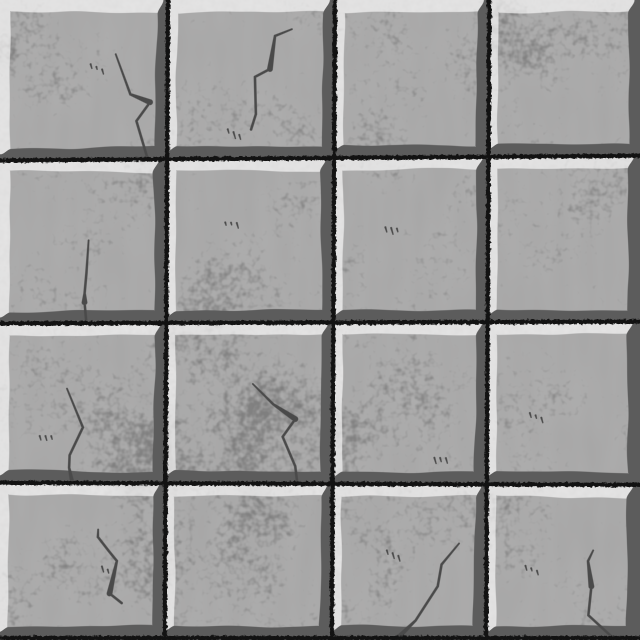
This texture is drawn by a Shadertoy shader. Its source:

```glsl
// Four by four grey stone tiles with bevelled edges, rough black joints, cracks and stains.

float hash(vec2 p) {
    vec3 q = fract(vec3(p.xyx) * 0.1031);
    q += dot(q, q.yzx + 33.33);
    return fract((q.x + q.y) * q.z);
}

vec2 gradient(vec2 cell) {
    float angle = 6.2832 * hash(cell + 17.0);
    return vec2(cos(angle), sin(angle));
}

// Gradient noise, roughly -0.7 to 0.7
float noise(vec2 p) {
    vec2 i = floor(p), f = fract(p);
    vec2 w = f * f * f * (f * (f * 6.0 - 15.0) + 10.0);
    vec2 e = vec2(1.0, 0.0);
    float low = mix(dot(gradient(i), f), dot(gradient(i + e), f - e), w.x);
    float high = mix(dot(gradient(i + e.yx), f - e.yx), dot(gradient(i + 1.0), f - 1.0), w.x);
    return mix(low, high, w.y);
}

// Distance to a segment whose radius changes from ra to rb
float taperedSegment(vec2 p, vec2 a, vec2 b, float ra, float rb) {
    vec2 ab = b - a;
    float t = clamp(dot(p - a, ab) / dot(ab, ab), 0.0, 1.0);
    return length(p - a - ab * t) - mix(ra, rb, t);
}

// Jagged line that wanders down the tile, with an occasional thick knot
float crack(vec2 p, vec2 tile) {
    float seed = dot(tile, vec2(7.0, 31.0)) + 3.0;
    if (hash(vec2(seed, 1.0)) > 0.72) return 1.0;
    vec2 start = vec2(0.05 + 0.15 * hash(vec2(seed, 2.0)), 0.13 + 0.09 * hash(vec2(seed, 3.0)));
    float knot = 1.0 + floor(3.0 * hash(vec2(seed, 4.0)));
    float d = 1.0, radius = 0.0014;
    for (float i = 0.0; i < 5.0; i++) {
        vec2 turn = vec2(hash(vec2(seed, 10.0 + i)), hash(vec2(seed, 20.0 + i)));
        vec2 end = start + vec2((turn.x - 0.5) * 0.075, -0.008 - 0.055 * turn.y);
        float endRadius = i == knot ? 0.0045 : 0.002;
        d = min(d, taperedSegment(p, start, end, radius, endRadius));
        start = end;
        radius = 0.002;
    }
    return d;
}

// Small group of slanted chips
float chips(vec2 p, vec2 tile) {
    float seed = dot(tile, vec2(13.0, 5.0)) + 61.0;
    if (hash(vec2(seed, 1.0)) > 0.7) return 1.0;
    vec2 start = vec2(0.05, 0.04) + 0.15 * vec2(hash(vec2(seed, 2.0)), hash(vec2(seed, 3.0)));
    float d = 1.0;
    for (float i = 0.0; i < 3.0; i++) {
        vec2 q = start + vec2(0.009, -0.006 * hash(vec2(seed, 4.0))) * i;
        float size = 0.003 + 0.007 * hash(vec2(seed, 5.0 + i));
        d = min(d, taperedSegment(p, q, q + vec2(0.3, -1.0) * size, 0.0015, 0.001));
    }
    return d;
}

void mainImage(out vec4 fragColor, in vec2 fragCoord) {
    vec2 uv = fragCoord / iResolution.xy;
    float soft = 0.8 / iResolution.y;

    // Slightly slanted, uneven grid
    vec2 p = uv;
    p.x -= 0.005 * (uv.y - 0.5);
    p.y -= 0.03 * (uv.x - 0.5) * (uv.y - 0.4) * sin(3.1416 * uv.y);
    vec2 joints[5] = vec2[](vec2(0.0, 0.003), vec2(0.26, 0.244), vec2(0.521, 0.496),
                           vec2(0.762, 0.753), vec2(1.0, 1.0));
    vec2 tile = vec2(0.0), low = joints[0], high = joints[4];
    for (int i = 1; i < 4; i++) {
        vec2 passed = step(joints[i], p);
        tile += passed;
        low = mix(low, joints[i], passed);
    }
    for (int i = 3; i > 0; i--) high = mix(joints[i], high, step(joints[i], p));
    vec2 a = p - low, b = high - p;

    // Hand-cut bevel edges, each tile leaning a little differently
    vec2 lean = 0.035 * (vec2(hash(tile + 3.0), hash(tile + 9.0)) - 0.5);
    vec2 wobble = 0.004 * vec2(noise(uv * 13.0 + tile * 5.0), noise(uv * 13.0 + 40.0 + tile * 5.0));
    float right = b.x - 0.019 + lean.x * (a.y - 0.12) + wobble.x + 0.010 * smoothstep(0.022, 0.0, b.y);
    float bottom = a.y - 0.019 + lean.y * (a.x - 0.12) + wobble.y + 0.008 * smoothstep(0.016, 0.0, a.x);
    float block = min(right, bottom);
    float face = min(a.x - 0.0145 + wobble.y, b.y - 0.019 + wobble.x + lean.y * (a.x - 0.12));

    // Mottled stone, dirtiest in the lower middle
    float blotch = noise(uv * 7.0 + 2.0) + 0.5 * noise(uv * 17.0);
    float grain = noise(uv * 75.0) + 0.7 * noise(uv * 160.0);
    vec2 fromDirt = uv - vec2(0.37, 0.26);
    float dirt = exp(-22.0 * dot(fromDirt, fromDirt));
    float stain = smoothstep(0.1, 0.9, 0.5 * grain + 0.7 * blotch + 0.4 * dirt);
    float streak = noise(uv * vec2(45.0, 9.0));
    float stone = 0.668 + 0.012 * streak + 0.012 * blotch - 0.17 * stain;
    float light = 0.885 + 0.03 * grain * (0.5 + dirt) - 0.08 * stain;

    float shade = mix(light, stone, smoothstep(-soft, soft, face));
    shade = mix(0.36, shade, smoothstep(-soft, soft, block));
    float damage = min(crack(a, tile), chips(a, tile));
    shade = mix(0.29, shade, smoothstep(-soft, soft, damage));

    // Crumbly joints; the left, right and top borders have none
    float rough = 0.0024 * noise(uv * 170.0) + 0.0018 * noise(uv * 310.0);
    float joint = 1.0;
    for (int i = 0; i < 4; i++) {
        joint = min(joint, abs(p.y - joints[i].y));
        if (i > 0) joint = min(joint, abs(p.x - joints[i].x));
    }
    shade = mix(0.07, shade, smoothstep(-soft, soft, joint - 0.0034 + rough));

    fragColor = vec4(vec3(shade) * vec3(1.0, 0.998, 0.998), 1.0);
}
```
